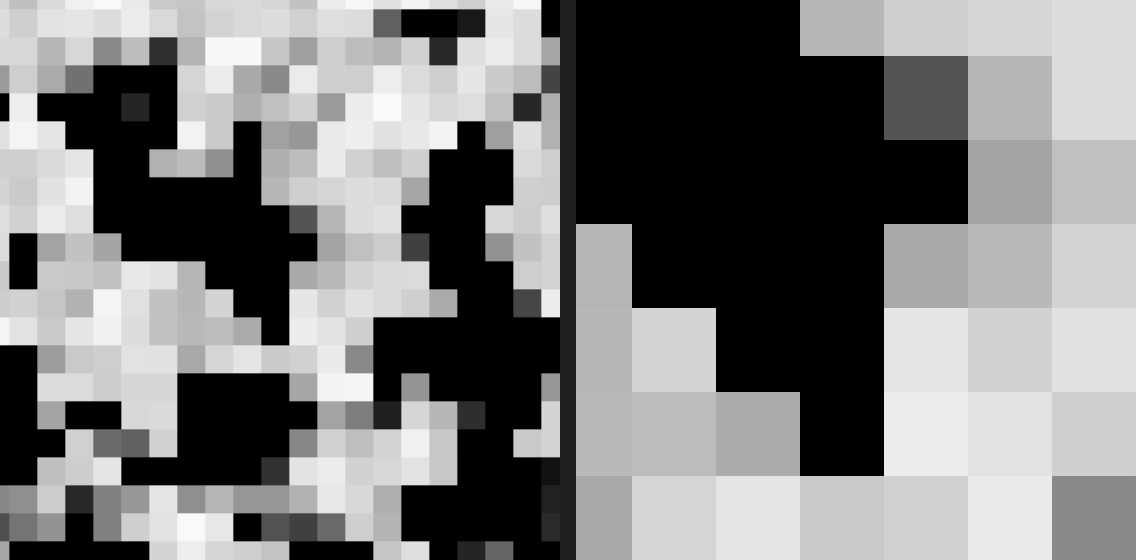
Left, the full canvas; right, a detail of the centre.
This texture is drawn by a WebGL 2 fragment shader. Its source:

```glsl
#version 300 es
precision highp float;

#define CELLS 20.0           // blocks across the canvas
#define GRID_SHIFT vec2(0.6667, 0.3333)
#define PATCH_SIZE 4.1       // size of the dark patches, in blocks
#define DETAIL_SIZE 1.9      // size of the ragged detail, in blocks
#define DETAIL_GAIN 0.6
#define TILT 0.2             // extra brightness toward the top
#define BLACK_LEVEL -0.132   // field value below which a block is black
#define EDGE_RANGE 0.19      // field range of the gray rims
#define LIGHT_MEAN 0.85
#define LIGHT_VARIATION 0.29

uniform vec2 u_resolution;
out vec4 fragColor;

// Integer hash of a lattice point, from 0 to 1
float hash(vec2 point) {
    uvec2 q = uvec2(ivec2(point)) * uvec2(1597334677u, 3812015801u);
    uint h = q.x ^ q.y;
    h = (h ^ (h >> 16)) * 2146121005u;
    h = (h ^ (h >> 15)) * 2221713035u;
    h ^= h >> 16;
    return float(h >> 8) / 16777216.0;
}

// Dot product of a random unit gradient with the offset from its corner
float cornerSlope(vec2 corner, vec2 offset) {
    float angle = 6.28319 * hash(corner);
    return dot(vec2(cos(angle), sin(angle)), offset);
}

float gradientNoise(vec2 p) {
    vec2 i = floor(p);
    vec2 f = p - i;
    vec2 w = f * f * f * (f * (f * 6.0 - 15.0) + 10.0);
    vec2 e = vec2(1.0, 0.0);
    float low = mix(cornerSlope(i, f), cornerSlope(i + e, f - e), w.x);
    float high = mix(cornerSlope(i + e.yx, f - e.yx), cornerSlope(i + 1.0, f - 1.0), w.x);
    return mix(low, high, w.y);
}

// Gray value of one block: a varied light tone cut by black patches
float blockTone(vec2 block) {
    float field = gradientNoise(block / PATCH_SIZE + vec2(17.3, 41.6))
                + DETAIL_GAIN * gradientNoise(block / DETAIL_SIZE + vec2(83.2, 29.7))
                + TILT * (block.y / CELLS - 0.5);
    float coverage = sqrt(clamp((field - BLACK_LEVEL) / EDGE_RANGE, 0.0, 1.0));
    float light = LIGHT_MEAN + LIGHT_VARIATION * gradientNoise(block / 2.3 + vec2(131.4, 67.8));
    return coverage * min(light, 0.98);
}

void main() {
    float side = min(u_resolution.x, u_resolution.y);
    vec2 p = gl_FragCoord.xy / side * CELLS + GRID_SHIFT;

    // Blend the four nearest blocks over one pixel at their borders
    vec2 block = floor(p - 0.5);
    vec2 w = clamp((fract(p - 0.5) - 0.5) * side / CELLS + 0.5, 0.0, 1.0);
    float low = mix(blockTone(block), blockTone(block + vec2(1.0, 0.0)), w.x);
    float high = mix(blockTone(block + vec2(0.0, 1.0)), blockTone(block + 1.0), w.x);
    fragColor = vec4(vec3(mix(low, high, w.y)), 1.0);
}
```
